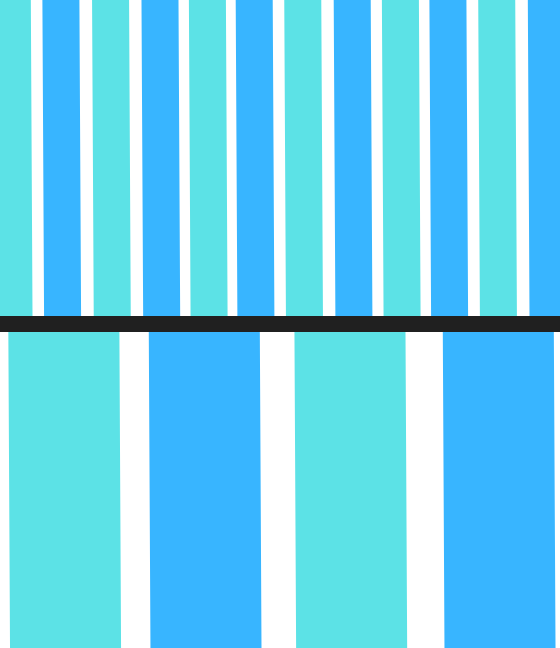
Top, the full canvas; bottom, a detail of the centre.
Write a Shadertoy shader that draws this pattern.

```glsl
const vec3 WHITE = vec3(1.0);
const vec3 TEAL = vec3(0.36, 0.885, 0.90);
const vec3 BLUE = vec3(0.22, 0.71, 1.0);

const float PITCH = 0.08672;
const float FIRST_CENTER = 0.0233;
const float STRIPE_WIDTH = 0.0661;
const float LEAN = 0.0053;

// Uneven spacing: a small sideways drift for each stripe
float stripeDrift(float index) {
    float phase = radians(30.0) * index;
    return 0.0019 * sin(phase + 0.218)
         + 0.00085 * sin(2.0 * phase - 0.855)
         + 0.0013 * sin(3.0 * phase + 2.81);
}

// Coverage of a band, smoothed over one pixel
float bandMask(float offset, float width, float pixel) {
    return clamp(0.5 + (0.5 * width - abs(offset)) / pixel, 0.0, 1.0);
}

vec3 stripes(float x, float pixel) {
    float index = floor((x - FIRST_CENTER) / PITCH + 0.5);
    float center = FIRST_CENTER + index * PITCH + stripeDrift(index);
    vec3 color = mix(TEAL, BLUE, mod(index, 2.0));
    return mix(WHITE, color, bandMask(x - center, STRIPE_WIDTH, pixel));
}

void mainImage(out vec4 fragColor, in vec2 fragCoord) {
    // Canvas width is one unit; stripes lean about mid-height
    float pixel = 1.0 / iResolution.x;
    vec2 p = (fragCoord - vec2(0.0, 0.5 * iResolution.y)) * pixel;
    float x = p.x + LEAN * p.y;
    fragColor = vec4(stripes(x, pixel), 1.0);
}
```
